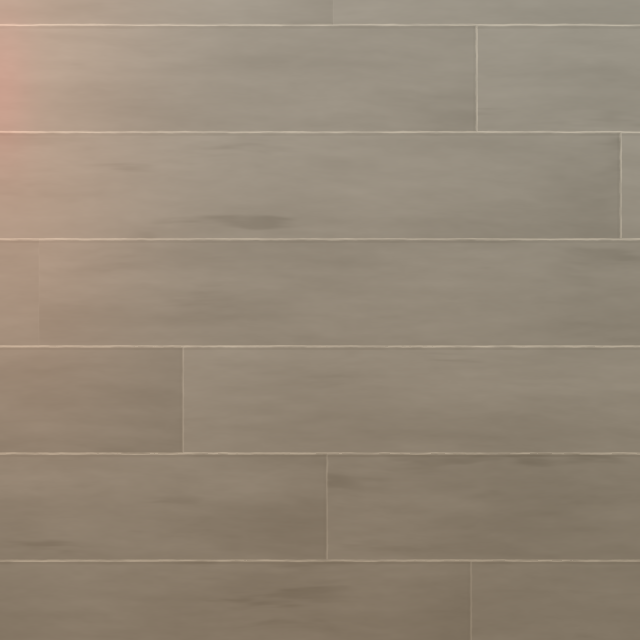
Give the GLSL for this texture, as a three.js fragment shader.

```glsl
// Wood-look plank tiles in a staggered bond with thin pale grout lines.
// Rows and joints come from repeats; stretched value noise makes the grain,
// and smooth gradients add the warm light falling from the upper left.
varying vec2 vUv;

const float ROW_HEIGHT = 0.1674;
const float FIRST_SEAM = 0.1240;
const float PLANK_LENGTH = 1.134;
const float ROW_SHIFT = 0.225;
const float FIRST_JOINT = 0.511;

const vec3 LOW_WOOD = vec3(0.525, 0.468, 0.398);
const vec3 HIGH_WOOD = vec3(0.622, 0.590, 0.537);
const vec3 WARM_LIGHT = vec3(0.125, 0.065, 0.045);
const vec3 PINK_LIGHT = vec3(0.050, -0.015, -0.010);
const vec3 GROUT_LIFT = vec3(0.145, 0.135, 0.120);

float hash(vec2 p) {
  vec3 q = fract(vec3(p.xyx) * 0.1031);
  q += dot(q, q.yzx + 33.33);
  return fract((q.x + q.y) * q.z);
}

float noise(vec2 p) {
  vec2 cell = floor(p);
  vec2 f = fract(p);
  f = f * f * (3.0 - 2.0 * f);
  float low = mix(hash(cell), hash(cell + vec2(1.0, 0.0)), f.x);
  float high = mix(hash(cell + vec2(0.0, 1.0)), hash(cell + 1.0), f.x);
  return mix(low, high, f.y);
}

// Layered noise, centred on zero.
float fbm(vec2 p) {
  float sum = 0.0;
  float gain = 0.5;
  for (int i = 0; i < 4; i++) {
    sum += gain * (noise(p) - 0.5);
    p = p * 2.03 + vec2(17.3, 9.1);
    gain *= 0.5;
  }
  return sum;
}

// Soft line: 1 on the centre, 0 beyond the half width.
float softLine(float dist, float halfWidth) {
  return 1.0 - smoothstep(halfWidth * 0.25, halfWidth, abs(dist));
}

// Brightness change from the grain of one plank.
float woodGrain(vec2 p, float seed) {
  vec2 q = p + vec2(seed * 37.0, seed * 11.0);
  q.y += 0.035 * fbm(q * vec2(4.0, 7.0)) + 0.012 * q.x;
  float clouds = fbm(q * vec2(3.5, 13.0));
  float streaks = fbm(q * vec2(8.0, 65.0));
  float pores = fbm(q * vec2(45.0, 130.0));
  float wisps = smoothstep(0.10, 0.30, fbm(q * vec2(5.0, 38.0) + 50.0));
  float patches = smoothstep(-0.08, 0.18, fbm(q * vec2(3.0, 9.0) + 80.0));
  return 0.075 * clouds + 0.035 * streaks + 0.018 * pores
       - 0.045 * wisps * patches;
}

// Daylight over the floor: cooler on top, warm at the upper left.
vec3 floorLight(vec2 p) {
  vec3 color = mix(LOW_WOOD, HIGH_WOOD, smoothstep(-0.1, 1.1, p.y));
  float warm = exp(-p.x * p.x / 0.055) * smoothstep(0.05, 0.75, p.y);
  vec2 spot = (p - vec2(0.0, 0.86)) / vec2(0.05, 0.13);
  color += WARM_LIGHT * warm + PINK_LIGHT * exp(-dot(spot, spot));
  color += vec3(-0.016, -0.006, -0.003) * smoothstep(0.45, 1.0, p.x);
  return color;
}

void main() {
  vec2 p = vUv;

  // Horizontal seams with a slightly ragged edge.
  float ragged = 0.0016 * fbm(vec2(p.x * 60.0, p.y * 12.0));
  float level = (p.y + ragged - FIRST_SEAM) / ROW_HEIGHT;
  float row = floor(level);
  float seamDist = (level - floor(level + 0.5)) * ROW_HEIGHT;

  // Staggered joints, shifted by a constant step per row.
  float jointWobble = 0.0014 * fbm(vec2(row * 7.0, p.y * 90.0));
  float along = (p.x + jointWobble - FIRST_JOINT + ROW_SHIFT * row) / PLANK_LENGTH;
  float plank = floor(along);
  float jointDist = (along - floor(along + 0.5)) * PLANK_LENGTH;
  float seed = hash(vec2(row + 20.0, plank + 7.0));

  // Plank surface: own tint, grain and a darker right end.
  vec3 color = floorLight(p);
  float endShade = smoothstep(0.86, 1.0, fract(along)) * (0.4 + 0.6 * seed);
  float shade = woodGrain(p, seed) + 0.014 * (seed - 0.5) - 0.026 * endShade;
  color += shade * vec3(1.0, 0.98, 0.96);

  // Grout: worn along its length, some joints almost closed.
  float wear = smoothstep(-0.30, 0.25, fbm(vec2(p.x * 28.0, row * 5.0 + p.y * 4.0)));
  float closed = step(1.0, row) * step(1.5, mod(row, 3.0));
  float jointFade = mix(0.38, 0.75, smoothstep(1.0, 3.0, row)) * (1.0 - 0.92 * closed);
  float seam = softLine(seamDist, 0.0028) * mix(0.45, 1.0, wear);
  float joint = softLine(jointDist, 0.0027) * jointFade
              * mix(0.65, 1.0, noise(vec2(row, p.y * 45.0)));
  float shadow = softLine(seamDist + 0.0035, 0.0035) * (1.0 - 0.5 * wear)
               + softLine(jointDist + 0.0035, 0.0035) * jointFade * 0.5;
  color -= 0.030 * shadow;
  color += GROUT_LIFT * max(seam, joint);

  gl_FragColor = vec4(clamp(color, 0.0, 1.0), 1.0);
}
```
